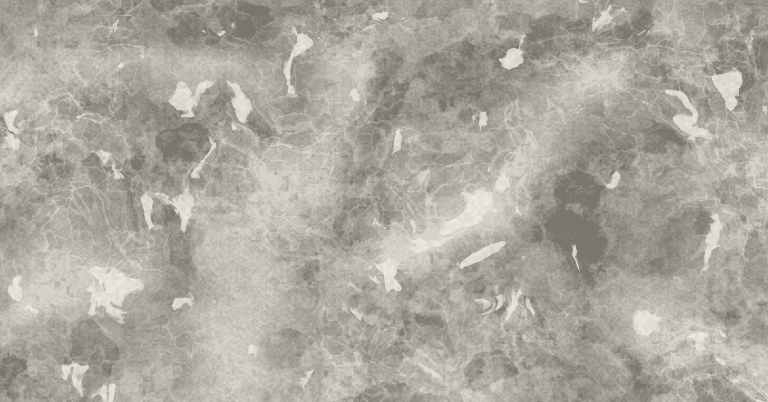
A Shadertoy shader for this texture:

```glsl
// Grey brecciated marble with dark clasts, pale drifts, hairline veins and white calcite.

float hash(vec2 p) {
    return fract(sin(dot(p, vec2(127.1, 311.7))) * 43758.5453);
}

float noise(vec2 p) {
    vec2 i = floor(p), f = fract(p);
    f = f * f * (3.0 - 2.0 * f);
    return mix(mix(hash(i), hash(i + vec2(1, 0)), f.x),
               mix(hash(i + vec2(0, 1)), hash(i + vec2(1, 1)), f.x), f.y);
}

float fbm(vec2 p) {
    float sum = 0.0, amp = 0.5;
    for (int i = 0; i < 5; i++) {
        sum += amp * noise(p);
        p = mat2(1.6, 1.2, -1.2, 1.6) * p + 5.3;
        amp *= 0.5;
    }
    return sum / 0.97;
}

vec2 warp(vec2 p, float scale, float amount) {
    return p + amount * (vec2(fbm(p * scale), fbm(p * scale + 17.0)) - 0.5);
}

// x: gap between the two nearest sites, y: random value of the cell
vec2 cells(vec2 p) {
    vec2 base = floor(p);
    float near = 9.0, second = 9.0, id = 0.0;
    for (int y = -1; y <= 1; y++)
    for (int x = -1; x <= 1; x++) {
        vec2 c = base + vec2(x, y);
        float d = length(c + 0.1 + 0.8 * vec2(hash(c), hash(c + 31.0)) - p);
        if (d < near) { second = near; near = d; id = hash(c + 57.0); }
        else second = min(second, d);
    }
    return vec2(second - near, id);
}

// Soft band of given width around the segment a-b
float band(vec2 p, vec2 a, vec2 b, float width) {
    vec2 ab = b - a;
    float d = length(p - a - ab * clamp(dot(p - a, ab) / dot(ab, ab), 0.0, 1.0));
    return exp(-d * d / (width * width));
}

float vein(vec2 p, float width) {
    return 1.0 - smoothstep(width * 0.3, width, abs(fbm(p) - 0.5));
}

void mainImage(out vec4 fragColor, in vec2 fragCoord) {
    vec2 p = fragCoord / iResolution.y;
    p.x += 0.5 * (1.91 - iResolution.x / iResolution.y);
    vec2 q = warp(p, 4.0, 0.22);
    vec2 r = warp(q, 22.0, 0.045);

    // Pale drifts crossing the slab
    float drift = band(q, vec2(0.53, 0.05), vec2(0.74, 0.55), 0.10);
    drift = max(drift, band(q, vec2(0.74, 0.55), vec2(0.85, 0.82), 0.09));
    drift = max(drift, band(q, vec2(0.86, 0.30), vec2(1.28, 0.50), 0.09));
    drift = max(drift, band(q, vec2(1.28, 0.50), vec2(1.50, 0.80), 0.08));
    drift = max(drift, band(q, vec2(0.0, 0.83), vec2(0.65, 0.80), 0.07));
    drift = max(drift, band(q, vec2(0.05, 0.28), vec2(0.36, 0.36), 0.08));
    drift = max(drift, band(q, vec2(1.60, 0.20), vec2(1.95, 0.05), 0.09));

    // Cloudy ground and sharp-edged dark islands
    float tone = 0.685 + 0.14 * (drift - 0.3) + 0.34 * (fbm(q * 3.5 + 9.0) - 0.5);
    float island = smoothstep(0.49, 0.56, fbm(r * 5.0 + 3.0));
    tone -= 0.07 * (island - 0.4) * (1.0 - 0.6 * drift);

    // Rounded clasts in two sizes
    vec2 big = cells(r * vec2(7.0, 9.0));
    vec2 small = cells(r * vec2(19.0, 24.0) + 40.0);
    float clast = smoothstep(0.08, 0.16, big.x) * smoothstep(0.55, 0.8, big.y);
    float chip = smoothstep(0.1, 0.25, small.x) * smoothstep(0.5, 0.9, small.y);
    tone -= (0.09 * clast + 0.05 * chip) * (1.0 - 0.65 * drift);

    // Crumbly mottling, pits and fine grain
    float mottle = smoothstep(0.42, 0.58, fbm(p * 38.0 + 2.0));
    float rough = smoothstep(0.35, 0.6, fbm(q * 6.0 + 21.0));
    tone += 0.085 * (mottle - 0.5) * mix(0.4, 1.0, rough) * (1.0 - 0.5 * drift);
    tone -= 0.07 * smoothstep(0.72, 0.85, noise(p * 95.0)) * rough;
    tone += 0.09 * (noise(p * 210.0) - 0.5);

    // Pale crack network and slanting hairlines
    float patchy = smoothstep(0.42, 0.62, fbm(q * 7.0 + 50.0));
    float crack = 1.0 - smoothstep(0.02, 0.09, small.x);
    vec2 slant = mat2(0.88, 0.47, -0.47, 0.88) * q;
    float hair = vein(slant * vec2(3.0, 7.0) + 11.0, 0.017);
    hair = max(hair, vein(q * 5.0 + 70.0, 0.015));
    tone += 0.07 * crack * patchy + 0.08 * hair * (0.3 + 0.7 * patchy);
    tone = clamp(tone, 0.47, 0.83);

    // White calcite broken along the seams
    float seam = band(q, vec2(0.88, 0.28), vec2(1.27, 0.50), 0.045);
    seam = max(seam, band(q, vec2(1.62, 0.20), vec2(1.75, 0.04), 0.05));
    seam = max(seam, band(q, vec2(0.22, 0.36), vec2(0.34, 0.34), 0.04));
    seam = max(seam, band(q, vec2(1.80, 0.80), vec2(1.92, 0.75), 0.05));
    seam = max(seam, band(q, vec2(0.50, 0.48), vec2(0.63, 0.70), 0.045));
    float calcite = smoothstep(0.57, 0.63, fbm(r * 15.0 + 80.0) + 0.22 * seam - 0.14);
    tone = mix(tone, 0.91 + 0.08 * (noise(p * 120.0) - 0.5), 0.85 * calcite);

    fragColor = vec4(tone, tone - 0.008, tone - 0.038, 1.0);
}
```
